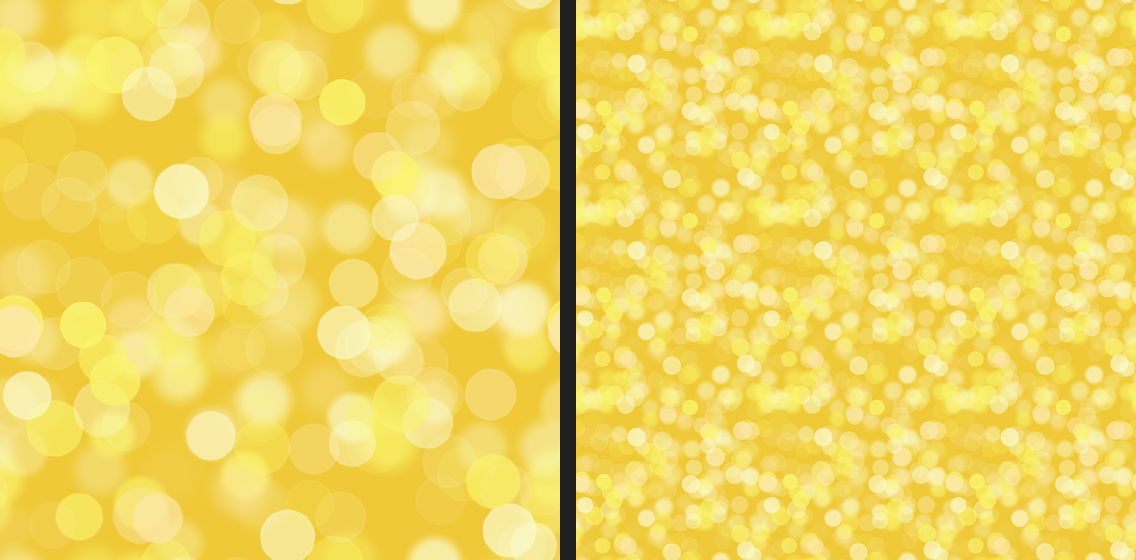
Left, the tile; right, the same tile 3 across and 3 down.
This background is drawn by a WebGL 1 fragment shader. Its source:

```glsl
precision highp float;
// Golden bokeh: blurred and crisp translucent light discs over warm yellow, tiling.

uniform vec2 u_resolution;

const float SOFT_COUNT = 95.0;
const float CRISP_COUNT = 118.0;
const vec3 GOLD = vec3(0.937, 0.79, 0.22);
const vec3 LEMON = vec3(0.98, 0.96, 0.43);
const vec3 CREAM = vec3(0.985, 0.98, 0.80);
const vec3 PEACH = vec3(0.99, 0.91, 0.67);

// Four random values in 0..1 from one number.
vec4 hash4(float n) {
    vec4 p = fract(n * vec4(0.1031, 0.1030, 0.0973, 0.1099));
    p += dot(p, p.wzxy + 33.33);
    return fract((p.xxyz + p.yzzw) * p.zywx);
}

// Shortest offset between two points on the wrapping unit square.
vec2 wrapOffset(vec2 a, vec2 b) {
    return fract(a - b + 0.5) - 0.5;
}

// Coverage of a disc whose edge fades over +-blur.
float disc(float dist, float radius, float blur) {
    return 1.0 - smoothstep(radius - blur, radius + blur, dist);
}

// Distance to the centre, bent a little by a nine-bladed aperture.
float apertureDistance(vec2 offset, float turn) {
    float angle = atan(offset.y, offset.x + 1e-6);
    return length(offset) * (1.0 - 0.008 * cos(9.0 * angle + turn));
}

vec3 lightColour(float pick) {
    vec3 colour = mix(LEMON, CREAM, step(0.36, pick));
    return mix(colour, PEACH, step(0.77, pick));
}

// Out-of-focus disc with a wide, feathered edge.
vec3 addSoftLight(vec3 base, vec2 uv, float id) {
    vec4 place = hash4(id + 11.0);
    vec4 look = hash4(id + 401.0);
    float radius = mix(0.039, 0.050, place.z);
    float blur = mix(0.007, 0.024, place.w);
    float cover = disc(length(wrapOffset(uv, place.xy)), radius, blur);
    float opacity = mix(0.12, 0.72, look.x);
    return mix(base, lightColour(look.y), cover * opacity);
}

// Focused disc with a clean edge and a faint bright rim.
vec3 addCrispLight(vec3 base, vec2 uv, float id, float pixel) {
    vec4 place = hash4(id + 811.0);
    vec4 look = hash4(id + 1201.0);
    float radius = mix(0.041, 0.051, place.z);
    float blur = max(mix(0.001, 0.0025, place.w), 0.75 * pixel);
    float dist = apertureDistance(wrapOffset(uv, place.xy), 6.2832 * look.z);
    float cover = disc(dist, radius, blur);
    float rim = smoothstep(radius - 0.005, radius - 0.001, dist);
    float opacity = mix(0.12, 0.84, look.x * look.x) + 0.07 * rim;
    return mix(base, lightColour(look.y), cover * opacity);
}

void main() {
    vec2 uv = gl_FragCoord.xy / u_resolution;
    float pixel = 1.0 / min(u_resolution.x, u_resolution.y);
    vec3 colour = GOLD;

    // Blurred lights lie behind the crisp ones.
    for (float i = 0.0; i < SOFT_COUNT; i++) {
        colour = addSoftLight(colour, uv, i);
    }
    for (float i = 0.0; i < CRISP_COUNT; i++) {
        colour = addCrispLight(colour, uv, i, pixel);
    }

    gl_FragColor = vec4(colour, 1.0);
}
```
